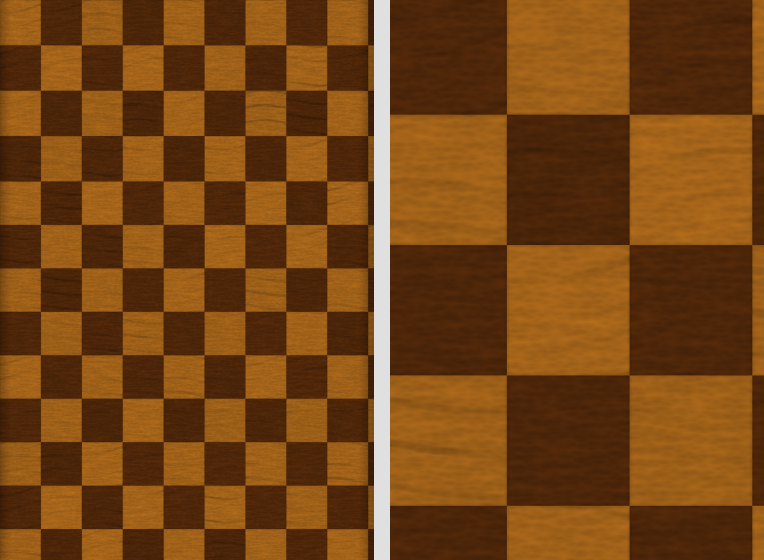
Left, the full canvas; right, a detail of the centre.
A Shadertoy shader for this pattern:

```glsl
// Checkerboard of light and dark wood tiles with fine horizontal grain and shaded sides.

const float COLUMNS = 9.143;       // nine full columns and a narrow strip
const float TALL_ROWS = 4.0;       // the upper rows are slightly taller
const float TALL_HEIGHT = 0.0810;
const float ROW_HEIGHT = 0.0776;
const vec3 LIGHT_WOOD = vec3(0.636, 0.386, 0.098);
const vec3 DARK_WOOD = vec3(0.305, 0.149, 0.036);

float hash(vec2 p) {
    vec3 q = fract(p.xyx * 0.1031);
    q += dot(q, q.yzx + 33.33);
    return fract((q.x + q.y) * q.z);
}

// Distance to the nearest scattered point
float cellular(vec2 p) {
    vec2 cell = floor(p);
    float nearest = 2.0;
    for (int y = -1; y <= 1; y++) {
        for (int x = -1; x <= 1; x++) {
            vec2 id = cell + vec2(x, y);
            vec2 point = id + vec2(hash(id), hash(id + 57.3));
            nearest = min(nearest, distance(p, point));
        }
    }
    return nearest;
}

// Row coordinate counted from the top edge
float rowCoord(float y) {
    float split = TALL_ROWS * TALL_HEIGHT;
    return min(y, split) / TALL_HEIGHT + max(y - split, 0.0) / ROW_HEIGHT;
}

// Smoothed square wave: +1 on even cells, -1 on odd cells
vec2 squareWave(vec2 p, vec2 pixel) {
    vec2 edge = 0.5 - abs(mod(p + 0.5, 2.0) - 1.0);
    return clamp(2.0 * edge / pixel, -1.0, 1.0);
}

// Short fibres and pores, centred on zero
float fibres(vec2 p) {
    float streaks = cellular(p * vec2(2.2, 17.0)) - 0.47;
    float pores = cellular(p * vec2(10.0, 25.0)) - 0.47;
    return 0.6 * streaks + 0.5 * pores;
}

// Dark wavy growth lines that fade in and out along the tile
float veins(vec2 p, float seed) {
    float phase = 6.283 * seed;
    float bend = 0.09 * sin(1.7 * p.x + phase) + 0.03 * sin(4.3 * p.x + 2.0 * phase);
    float y = p.y + bend + (seed - 0.5) * 0.12 * p.x;
    float lines = sin(21.0 * y + phase) + 0.7 * sin(37.0 * y + 3.0 * phase);
    float fade = 0.65 + 0.35 * sin(3.1 * p.x + 5.0 * phase);
    return fade * smoothstep(0.6, 1.6, lines);
}

// Darkening toward the left and right sides
float sideShade(float x) {
    float left = smoothstep(-0.012, 0.035, x);
    float right = 1.0 - smoothstep(0.955, 0.99, x);
    return mix(0.72, 1.0, left) * mix(0.80, 1.0, right);
}

void mainImage(out vec4 fragColor, in vec2 fragCoord) {
    vec2 uv = fragCoord / iResolution.xy;
    vec2 board = vec2(uv.x * COLUMNS, rowCoord(1.0 - uv.y));
    vec2 pixel = vec2(COLUMNS, 1.0 / ROW_HEIGHT) / iResolution.xy;

    // Alternating tiles
    vec2 wave = squareWave(board, pixel);
    float lightness = 0.5 + 0.5 * wave.x * wave.y;
    vec3 color = mix(DARK_WOOD, LIGHT_WOOD, lightness);

    // Each tile is cut from a different part of the wood
    vec2 tile = floor(board);
    float seed = hash(tile + 11.0);
    float figure = hash(tile + 83.0);
    vec2 local = fract(board);
    vec2 grain = local + 40.0 * vec2(seed, figure);

    float tone = 1.0 + 0.06 * (seed - 0.5);
    tone += mix(0.30, 0.20, lightness) * fibres(grain);
    tone -= mix(0.05, 0.20, figure * figure) * veins(local, seed);

    // Faint seams between tiles
    vec2 gap = 0.5 - abs(local - 0.5);
    tone -= 0.08 * (1.0 - smoothstep(0.0, 0.03, min(gap.x, gap.y)));

    fragColor = vec4(color * tone * sideShade(uv.x), 1.0);
}
```
